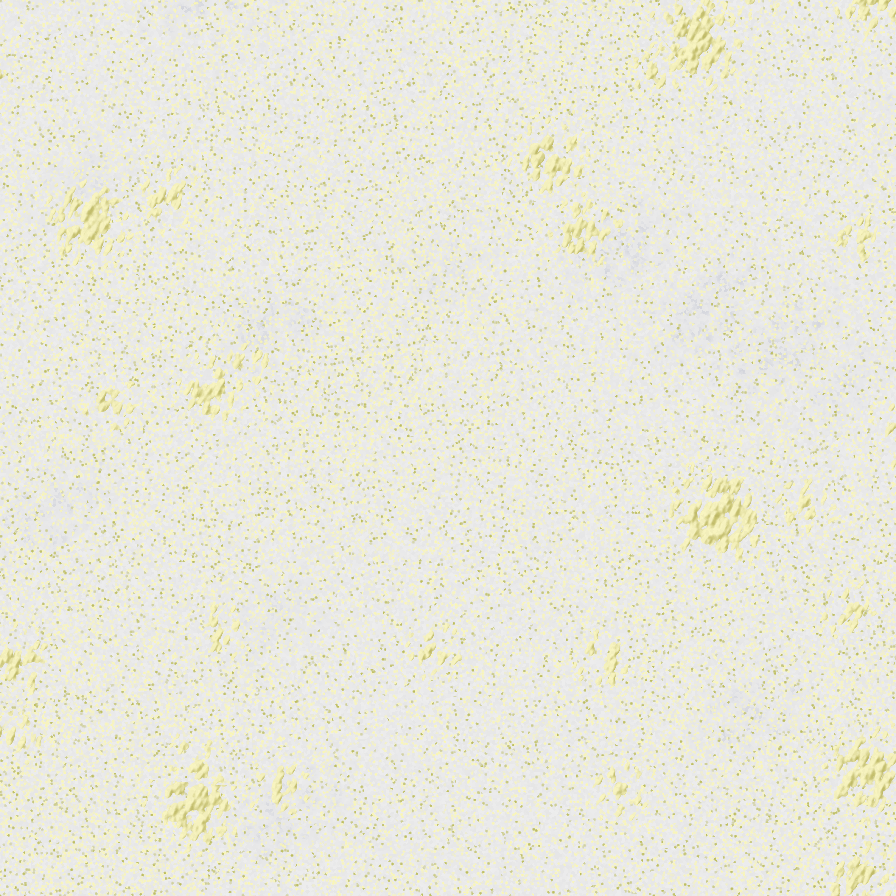
A three.js fragment shader for this texture:

```glsl
// Pale grey plaster dusted with fine yellow and olive specks, with a few
// ragged yellow flakes in relief and faint blue-grey smudges. All of it is
// built from cellular noise; layered sines vary the density of the specks.
varying vec2 vUv;

const vec3 PLASTER = vec3(0.915, 0.915, 0.917);
const vec3 SMUDGE_GREY = vec3(0.78, 0.79, 0.83);
const vec3 SPECK_PALE = vec3(0.98, 0.965, 0.70);
const vec3 SPECK_OLIVE = vec3(0.74, 0.74, 0.36);
const vec3 FLAKE_LIT = vec3(0.96, 0.945, 0.74);
const vec3 FLAKE_SHADE = vec3(0.76, 0.74, 0.42);

const float SPECK_SCALE = 320.0;     // specks across the canvas
const float PALE_SHARE = 0.37;
const float OLIVE_SHARE = 0.08;
const float SPECK_CORE = 0.16;       // specks fade from core to rim
const float SPECK_RIM = 0.84;
const float GRAIN_CONTRAST = 0.03;
const float CLUSTER_SCALE = 8.0;     // flake clusters across the canvas
const float CLUSTER_SHARE = 0.42;
const float SMUDGE_SCALE = 6.5;
const float SMUDGE_SHARE = 0.32;
const vec2 FLAKE_SCALE = vec2(72.0, 42.0);
const float FLAKE_TILT = 0.45;       // radians, leaning to the right
const vec2 LIGHT_STEP = vec2(-0.0026, 0.0018);

vec2 hash2(vec2 p) {
  vec3 q = fract(p.xyx * vec3(0.1031, 0.1030, 0.0973));
  q += dot(q, q.yzx + 33.33);
  return fract((q.xx + q.yz) * q.zy);
}

vec2 rotate(vec2 p, float angle) {
  float c = cos(angle);
  float s = sin(angle);
  return vec2(c * p.x - s * p.y, s * p.x + c * p.y);
}

// Distance to the nearest scattered point, and two random values for it.
vec3 cellular(vec2 p) {
  vec2 base = floor(p);
  vec3 nearest = vec3(8.0, 0.0, 0.0);
  for (int y = -1; y <= 1; y++) {
    for (int x = -1; x <= 1; x++) {
      vec2 cell = base + vec2(float(x), float(y));
      float d = length(cell + hash2(cell) - p);
      if (d < nearest.x) nearest = vec3(d, hash2(cell + 57.3));
    }
  }
  return nearest;
}

// Slow waves, roughly from -1 to 1.
float waves(vec2 p) {
  float a = sin(p.x * 6.1 + 2.0 * sin(p.y * 4.3 + 0.7));
  float b = sin(p.y * 9.7 - p.x * 5.0 + 1.5 * sin(p.x * 11.0));
  return 0.6 * a + 0.4 * b;
}

// Rough height of the flakes, stretched along their tilt.
float flakeHeight(vec2 uv) {
  vec2 p = rotate(uv, FLAKE_TILT) * FLAKE_SCALE;
  float coarse = cellular(p).x;
  float fine = cellular(p * 2.1 + 31.0).x;
  return 1.0 - 0.65 * coarse - 0.35 * fine;
}

// Soft blue-grey blots with a ragged outline.
float smudgeAmount(vec2 uv) {
  vec2 p = rotate(uv, -0.6) * vec2(0.75, 1.3) * SMUDGE_SCALE + 40.0;
  vec3 blot = cellular(p);
  float ragged = 0.7 * cellular(uv * 45.0 + 9.0).x;
  float body = 1.0 - smoothstep(0.1, 0.6, blot.x + ragged - 0.12);
  return body * step(blot.y, SMUDGE_SHARE) * mix(0.4, 1.0, blot.z);
}

void main() {
  vec2 uv = vUv;

  // Flake clusters: many small, few large.
  vec3 cluster = cellular(uv * CLUSTER_SCALE + 13.0);
  float present = step(cluster.y, CLUSTER_SHARE);
  float reach = mix(0.06, 0.30, cluster.z * cluster.z);
  float height = flakeHeight(uv);
  float body = reach - cluster.x + height - 0.56;
  float flake = present * smoothstep(-0.01, 0.05, body);
  float halo = present * (1.0 - smoothstep(reach, reach + 0.25, cluster.x));

  // Plaster with fine grain, greyer within the smudges.
  vec3 speck = cellular(uv * SPECK_SCALE);
  float smudge = smudgeAmount(uv);
  vec3 color = PLASTER + (speck.z - 0.5) * GRAIN_CONTRAST;
  float greyGrain = smudge * smoothstep(0.4, 1.0, speck.z);
  color = mix(color, SMUDGE_GREY, 0.8 * greyGrain);

  // Yellow dust of uneven strength, thinner beside flakes and smudges.
  float density = 1.0 + 0.28 * waves(uv);
  density *= (1.0 - 0.45 * halo) * (1.0 - 0.6 * smudge);
  float oliveLimit = OLIVE_SHARE * density;
  float dustLimit = oliveLimit + PALE_SHARE * density;
  float isOlive = step(speck.y, oliveLimit);
  float spot = 1.0 - smoothstep(SPECK_CORE, SPECK_RIM, speck.x);
  float strength = mix(0.35, 1.0, speck.z);
  vec3 dust = mix(SPECK_PALE, SPECK_OLIVE, isOlive);
  color = mix(color, dust, spot * strength * step(speck.y, dustLimit));

  // Flakes lit from the upper left.
  float slope = height - flakeHeight(uv + LIGHT_STEP);
  vec3 relief = mix(FLAKE_SHADE, FLAKE_LIT, smoothstep(-0.26, 0.1, slope));
  relief += (speck.z - 0.5) * GRAIN_CONTRAST;
  color = mix(color, relief, flake);

  gl_FragColor = vec4(color, 1.0);
}
```
